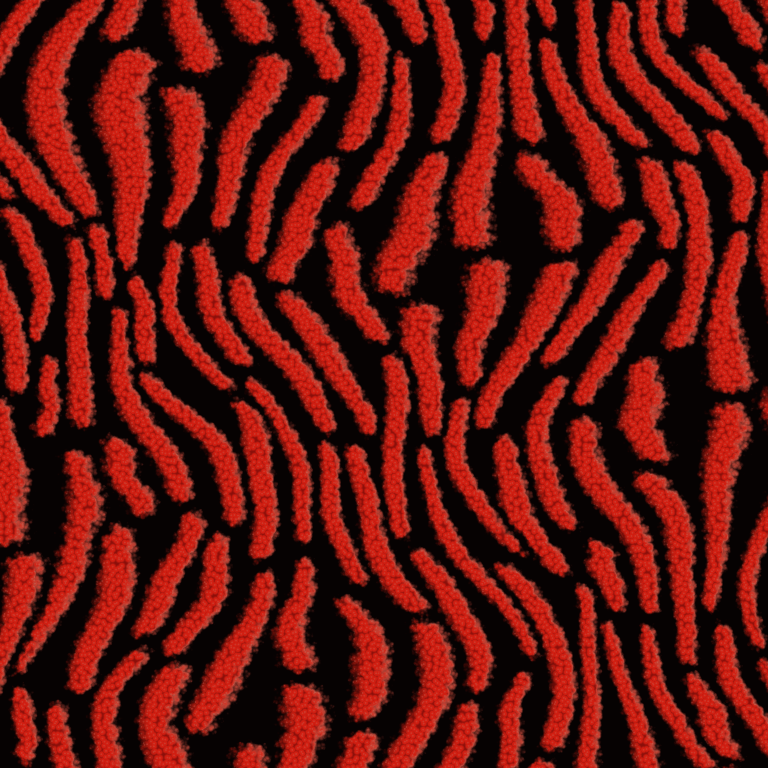
Reproduce this pattern procedurally as a Shadertoy shader.

```glsl
// Fuzzy red worm-like strands, mostly upright and gently bent, on near-black.

const vec3 NIGHT   = vec3(0.025, 0.006, 0.006);
const vec3 CRIMSON = vec3(0.55, 0.06, 0.04);
const vec3 SCARLET = vec3(0.82, 0.12, 0.07);
const vec3 ROSE    = vec3(0.78, 0.32, 0.26);

float hash(vec2 p) {
    vec3 q = fract(vec3(p.xyx) * 0.1031);
    q += dot(q, q.yzx + 33.33);
    return fract((q.x + q.y) * q.z);
}

// Random value from -1 to 1, with an independent channel.
float spread(vec2 id, float channel) {
    return 2.0 * hash(id + channel * vec2(17.3, 41.7)) - 1.0;
}

// Cellular noise: distance to the nearest scattered point.
float cellular(vec2 p) {
    vec2 cell = floor(p);
    float nearest = 4.0;
    for (int j = -1; j <= 1; j++)
    for (int i = -1; i <= 1; i++) {
        vec2 id = cell + vec2(i, j);
        vec2 point = id + vec2(hash(id), hash(id + 57.0));
        nearest = min(nearest, distance(p, point));
    }
    return nearest;
}

// Layered sines lean the columns left and right.
vec2 leanColumns(vec2 p) {
    float lean = 0.045 * sin(8.5 * p.y + 5.0 * p.x + 0.6)
               + 0.024 * sin(14.0 * p.y - 9.0 * p.x + 2.1)
               + 0.10 * p.y;
    return vec2(p.x + lean, p.y);
}

// Distance and side (-1 left, 1 right) for one strand of the column grid.
vec2 strand(vec2 p, vec2 id, float along, float spacing, float period, float thickness) {
    float low  = id.y + 0.6 * hash(id);
    float high = id.y + 1.0 + 0.6 * hash(id + vec2(0.0, 1.0));
    float halfLength = 0.5 * (high - low) * period - thickness - 0.004;
    float y = (along - 0.5 * (low + high)) * period;
    float t = clamp(y / halfLength, -1.0, 1.0);

    // Curved centre line: tilt, bow and a small wiggle.
    float axis = (id.x + 0.5) * spacing
               + 0.20 * spread(id, 1.0) * halfLength * t
               + 0.015 * spread(id, 2.0) * (t * t - 0.4)
               + 0.004 * sin(4.0 * t + 6.0 * spread(id, 3.0));
    float radius = thickness * (1.0 + 0.18 * spread(id, 4.0)) * (1.0 - 0.12 * t * t);
    vec2 offset = vec2(p.x - axis, y - t * halfLength);
    return vec2(length(offset) - radius, dot(offset, vec2(0.95, 0.3)) / radius);
}

// Nearest strand as (distance, side), trimmed to keep a gap to the next one.
vec2 strandField(vec2 p, float spacing, float period, float thickness, float gap) {
    vec2 best = vec2(1.0, 0.0);
    float second = 1.0;
    float column = floor(p.x / spacing);
    for (int i = -2; i <= 2; i++) {
        float c = column + float(i);
        float along = p.y / period + 0.43 * c + 0.35 * hash(vec2(c, 9.0));
        float row = floor(along);
        for (int j = -1; j <= 1; j++) {
            vec2 s = strand(p, vec2(c, row + float(j)), along, spacing, period, thickness);
            second = min(second, max(s.x, best.x));
            if (s.x < best.x) best = s;
        }
    }
    best.x = max(best.x, 0.5 * (gap - second + best.x));
    return best;
}

// Plush surface: speckled red, shaded on the left, pale nap on the right rim.
vec3 plush(vec2 p, float edge, float side) {
    float grain = cellular(p * 165.0);
    vec3 colour = mix(SCARLET, CRIMSON, smoothstep(0.35, 0.95, grain));
    colour *= mix(0.6, 1.0, smoothstep(-1.0, -0.3, side));
    float rim = smoothstep(-0.012, -0.003, edge) * smoothstep(-0.3, 0.7, side);
    float fleck = 0.45 * (1.0 - smoothstep(0.08, 0.3, grain));
    return mix(colour, ROSE, clamp(0.85 * rim + fleck, 0.0, 1.0));
}

void mainImage(out vec4 fragColor, in vec2 fragCoord) {
    vec2 p = fragCoord / iResolution.y;
    float pixel = 1.0 / iResolution.y;

    vec2 field = strandField(leanColumns(p), 0.060, 0.21, 0.0195, 0.011);

    // Cellular bumps roughen the outline at two scales.
    float edge = field.x + 0.009 * (cellular(p * 85.0) - 0.45)
                         + 0.004 * (cellular(p * 190.0) - 0.45);
    float cover = 1.0 - smoothstep(-0.005 - pixel, 0.002 + pixel, edge);

    fragColor = vec4(mix(NIGHT, plush(p, edge, field.y), cover), 1.0);
}
```
